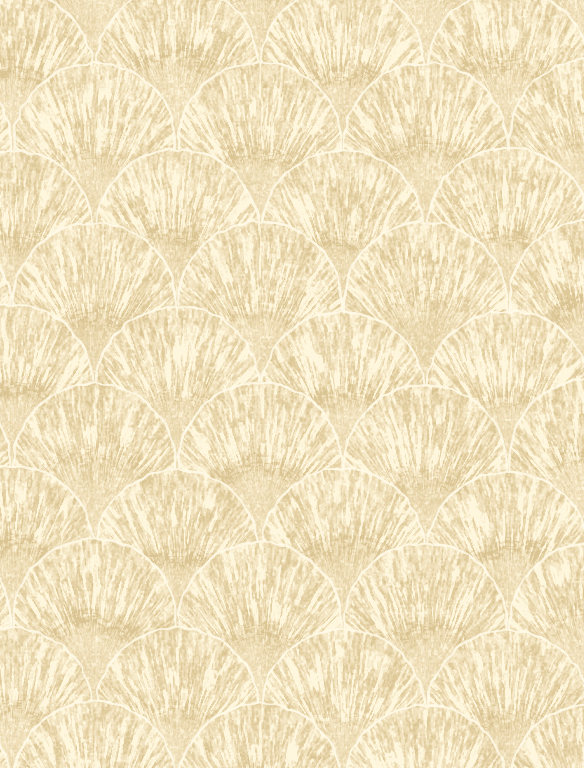
This pattern is drawn by a Shadertoy shader. Its source:

```glsl
// Overlapping scallop fans in cream and sand, like a worn block print.
// Rows are searched front to back for the fan that covers each point; its
// polar coordinates then drive brushed rays, broken arcs and paper grain.

const float FANS_ACROSS = 3.53;              // fan widths per canvas width
const float ROW_STEP = 0.484;                // row spacing in fan widths
const vec2 FIRST_CENTRE = vec2(0.072, 0.35);
const float ODD_ROW_LIFT = 0.04;
const float FAN_RADIUS = 0.492;
const float FAN_ROOT = 0.42;                 // depth of ray origin below centre
const float LINE_HALF_WIDTH = 0.0068;

const vec3 SAND = vec3(0.855, 0.77, 0.575);
const vec3 STRAW = vec3(0.94, 0.875, 0.727);
const vec3 CREAM = vec3(0.998, 0.968, 0.868);
const vec3 OUTLINE = vec3(1.0, 0.98, 0.91);

float hash(vec2 p) {
    vec3 v = fract(vec3(p.xyx) * 0.1031);
    v += dot(v, v.yzx + 33.33);
    return fract((v.x + v.y) * v.z);
}

float noise(vec2 p) {
    vec2 cell = floor(p);
    vec2 f = fract(p);
    f = f * f * (3.0 - 2.0 * f);
    float low = mix(hash(cell), hash(cell + vec2(1, 0)), f.x);
    float high = mix(hash(cell + vec2(0, 1)), hash(cell + vec2(1, 1)), f.x);
    return mix(low, high, f.y);
}

// Soft band centred on zero
float band(float x, float halfWidth) {
    return 1.0 - smoothstep(0.3 * halfWidth, halfWidth, abs(x));
}

// Sand to straw to cream
vec3 ink(float tone) {
    vec3 dark = mix(SAND, STRAW, clamp(tone * 2.0, 0.0, 1.0));
    return mix(dark, CREAM, clamp(tone * 2.0 - 1.0, 0.0, 1.0));
}

// Position relative to the nearest fan centre of a row; id receives its cell
vec2 fanLocal(vec2 p, float row, out vec2 id) {
    float odd = mod(row, 2.0);
    float shift = FIRST_CENTRE.x + 0.5 * odd;
    float column = floor(p.x - shift + 0.5);
    id = vec2(column, row) + 20.0;
    float lift = ODD_ROW_LIFT * odd + 0.045 * (hash(id * 3.7) - 0.5);
    return p - vec2(column + shift, FIRST_CENTRE.y + row * ROW_STEP + lift);
}

// Signed distance to a dome with straight sides and a hand-drawn rim
float fanDistance(vec2 q, vec2 id) {
    vec2 dome = vec2(q.x, max(q.y, 0.0));
    float angle = atan(dome.x, dome.y + 0.001);
    float wobble = noise(vec2(angle * 9.0 + 40.0, hash(id) * 90.0)) - 0.5;
    return length(dome) - FAN_RADIUS - 0.018 * wobble;
}

// Tone inside a fan: 0 is sand, 1 is cream
float fanTone(vec2 q, vec2 id, vec2 p) {
    vec2 fromRoot = q + vec2(0.0, FAN_ROOT);
    float r = length(fromRoot);
    float a = atan(fromRoot.x, fromRoot.y);
    float seed = floor(hash(id) * 100.0) + 20.0;
    float arcRadius = 0.36 + 0.13 * hash(id + 7.3);
    float arcStrength = 0.4 + 0.6 * hash(id + 13.1);

    // Fine and bold rays, chipped into short dashes
    float bend = a + 0.02 * (noise(vec2(a * 6.0, r * 9.0) + seed) - 0.5);
    float fine = noise(vec2(bend * 66.0, r * 22.0) + seed);
    fine = smoothstep(0.2, 0.8, fine) - 0.5;
    float bold = noise(vec2(bend * 45.0, r * 8.0) + seed + 31.0);
    float chips = noise(p * 60.0 + seed);
    float streak = smoothstep(0.56, 0.7, bold + 0.22 * (chips - 0.5));
    float reach = smoothstep(arcRadius - 0.06, arcRadius + 0.07, r);
    reach *= 1.0 - 0.6 * smoothstep(0.66, 0.86, r);

    // Broken dark arc, with pale nicks along its edge
    float arcWave = 0.08 * (noise(vec2(a * 6.0, 2.0) + seed) - 0.5);
    float arcDistance = r - arcRadius - arcWave;
    float shade = band(arcDistance, 0.13) * band(a, 1.1);
    float arc = band(arcDistance, 0.075) * band(a, 1.1);
    float dashes = noise(vec2(a * 11.0, r * 55.0) + seed + 83.0);
    float nicks = smoothstep(0.66, 0.76, dashes) * arc;
    arc *= smoothstep(0.32, 0.5, dashes) * arcStrength;

    // Grain, flecks and patchy ink
    float grain = noise(p * 95.0) - 0.5;
    float flecks = smoothstep(0.68, 0.82, noise(p * vec2(75.0, 48.0) + 11.0));
    float patches = noise(p * 8.0 + 17.0) - 0.5;

    float tone = 0.43 + 0.38 * grain + 0.24 * patches + 0.26 * flecks;
    tone += 0.44 * fine * smoothstep(0.15, 0.5, r);
    tone += streak * (0.13 + 0.5 * reach);
    tone += 0.35 * nicks - 0.42 * arc - 0.12 * shade * arcStrength;
    return clamp(tone, 0.0, 1.0);
}

void mainImage(out vec4 fragColor, in vec2 fragCoord) {
    float scale = FANS_ACROSS / iResolution.x;
    vec2 p = fragCoord * scale;
    float firstRow = floor((p.y - FIRST_CENTRE.y) / ROW_STEP) - 1.0;

    // Lower rows lie in front; stop at the first fan covering the point
    vec2 q, id;
    float line = 0.0;
    for (int i = 0; i < 4; i++) {
        q = fanLocal(p, firstRow + float(i), id);
        float d = fanDistance(q, id);
        float width = LINE_HALF_WIDTH * (0.6 + 0.8 * noise(p * 24.0));
        float stroke = 1.0 - smoothstep(-0.6 * scale, 0.6 * scale, abs(d) - width);
        line = max(line, stroke);
        if (d < 0.0) break;
    }

    // Printed fan, then its worn pale outline
    vec3 color = ink(fanTone(q, id, p));
    float wear = 0.75 + 0.25 * noise(p * 40.0 + 5.0);
    color = mix(color, OUTLINE, line * wear);
    fragColor = vec4(color, 1.0);
}
```
